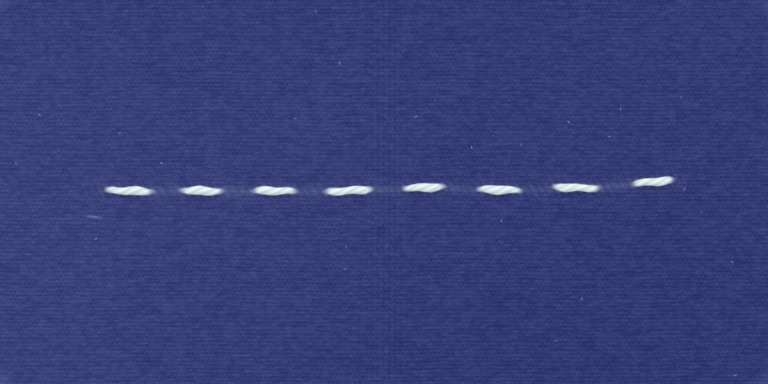
Reproduce this texture procedurally as a Shadertoy shader.

```glsl
// A dashed row of pale running stitches across finely woven indigo cloth.
#define CLOTH vec3(0.207, 0.238, 0.462)
#define THREAD vec3(0.83, 0.88, 0.89)
#define STITCHES 8
#define FIRST_X 0.336
#define SPACING 0.195
#define SEAM_Y 0.503
#define HALF_SIZE vec2(0.055, 0.0108)
#define WEAVE_FREQ vec2(84.0, 98.0)
#define WEAVE_DEPTH 0.022
#define GRAIN_DEPTH 0.055
#define LINT_DENSITY 0.06

const float TAU = 6.2831853;

vec2 hash2(vec2 cell) {
    vec3 q = fract(cell.xyx * vec3(0.1031, 0.1030, 0.0973));
    q += dot(q, q.yzx + 33.33);
    return fract((q.xx + q.yz) * q.zy);
}

// Cellular noise: x is the nearest distance, y a random id of that cell.
vec2 cellular(vec2 p) {
    vec2 base = floor(p), nearest = vec2(9.0, 0.0);
    for (int j = -1; j <= 1; j++)
    for (int i = -1; i <= 1; i++) {
        vec2 cell = base + vec2(i, j), jitter = hash2(cell);
        float d = length(cell + jitter - p);
        if (d < nearest.x) nearest = vec2(d, hash2(cell + 17.0).x);
    }
    return nearest;
}

// Height of the seam at a fractional stitch index.
float seamY(float t) {
    float rise = 0.0235 * pow(max(t, 0.0) / 7.0, 7.0);
    return SEAM_Y + rise + 0.008 * exp(-3.0 * (t - 4.0) * (t - 4.0));
}

vec2 stitchCenter(float t) {
    return vec2(FIRST_X + SPACING * t - 0.013 * sin(TAU * t / 14.0), seamY(t));
}

float stitchTilt(float t) {
    return -0.03 + 0.10 * exp(-(t - 3.3) * (t - 3.3)) + 0.11 * step(6.5, t);
}

vec3 cloth(vec2 p, float px) {
    // Soft light across the fabric
    float light = 0.008 * sin(p.x * 2.7 + 0.8) + 0.006 * sin(p.y * 4.0 - p.x);
    light += 0.010 * smoothstep(0.5, 0.0, p.x) - 0.006 * smoothstep(1.5, 2.0, p.x);

    // Interlaced threads, wavering a little; they fade when too small to resolve
    vec2 waver = vec2(0.5 * sin(p.y * 17.0), 0.6 * sin(p.x * 9.0) + 0.35 * sin(p.x * 31.0));
    vec2 phase = p * WEAVE_FREQ * TAU + waver;
    float resolved = 1.0 - smoothstep(0.35, 0.6, WEAVE_FREQ.y * px);
    float weave = 0.6 * sin(phase.y) + 0.5 * sin(phase.x) * sin(phase.y * 0.5);
    light += WEAVE_DEPTH * weave * resolved;

    // Uneven yarn, stretched along the weft
    vec2 yarn = cellular(p * vec2(62.0, 125.0));
    vec2 slub = cellular(p * vec2(21.0, 90.0) + 40.0);
    light += GRAIN_DEPTH * ((yarn.y - 0.5) * 0.65 + (slub.y - 0.5) * 0.35);
    light += 0.035 * (0.5 - yarn.x);

    // Faint upright band and curved crease
    float band = exp(-pow((p.x - 1.01) / 0.06, 2.0));
    light += 0.008 * band * sin(p.x * 420.0);
    float crease = abs(length(p - vec2(1.35, 0.14)) - 0.52);
    light += 0.014 * exp(-crease * 130.0) * smoothstep(1.68, 1.78, p.x) * step(p.y, 0.55);

    // Pale rounded corners
    vec2 corner = abs(p - vec2(1.0, 0.5));
    light += 0.05 * smoothstep(1.44, 1.50, corner.x + corner.y);
    return CLOTH + light * vec3(1.0, 1.0, 0.92);
}

// Scattered lint flecks
float lint(vec2 p, float px) {
    vec2 grid = p * 15.0, cell = floor(grid);
    vec2 rnd = hash2(cell + 71.0), q = (fract(grid) - 0.2 - 0.6 * hash2(cell + 9.0)) / 15.0;
    float angle = rnd.y * TAU;
    q = mat2(cos(angle), -sin(angle), sin(angle), cos(angle)) * q;
    float d = length(q * vec2(0.6, 1.2)) - 0.0016;
    return step(rnd.x, LINT_DENSITY) * (1.0 - smoothstep(-px * 0.5, px, d)) * (0.3 + 0.4 * rnd.y);
}

void mainImage(out vec4 fragColor, in vec2 fragCoord) {
    vec2 p = fragCoord / iResolution.y;
    float px = 1.0 / iResolution.y;
    vec3 color = cloth(p, px);
    color = mix(color, vec3(0.58, 0.62, 0.76), lint(p, px));

    // Small smear of lint at the left
    vec2 smear = p - vec2(0.245, 0.435);
    smear.y += smear.x * 0.08;
    color += 0.20 * exp(-dot(smear * vec2(55.0, 330.0), smear * vec2(55.0, 330.0)));

    // Thread showing faintly through the cloth between stitches
    float along = (p.x - FIRST_X) / SPACING;
    float under = exp(-pow((p.y - seamY(clamp(along, 0.0, 7.0)) + 0.001) / 0.010, 2.0));
    under *= smoothstep(-0.1, 0.1, along) * smoothstep(7.3, 7.1, along);
    color += under * vec3(0.050, 0.056, 0.040);

    // Stitches with shadow, fuzz and twisted strands
    for (int i = 0; i < STITCHES; i++) {
        float t = float(i);
        vec2 q = p - stitchCenter(t);
        q.y -= q.x * stitchTilt(t) + 0.0013 * sin(q.x * 95.0 + t * 2.3);
        vec2 size = HALF_SIZE + vec2(0.004 * cos(2.2 * t), 0.0007 * sin(t * 3.1));
        size.y *= 1.0 + 0.12 * sin(q.x * 65.0 + t * 1.7);
        vec2 e = abs(q) / size;
        float d = (pow(pow(e.x, 2.7) + pow(e.y, 2.7), 1.0 / 2.7) - 1.0) * size.y;
        vec2 s = (q + vec2(0.0, 0.007)) / (size * vec2(1.0, 1.25));
        color *= 1.0 - 0.22 * exp(-pow(dot(s, s), 2.0));
        float fuzz = exp(-max(d, 0.0) * 190.0) * (0.5 + 0.5 * sin(q.x * 310.0 + q.y * 170.0 + t));
        color = mix(color, THREAD * 0.8, 0.18 * fuzz);
        float strands = 0.045 * sin(q.x * 190.0 - q.y * 380.0 + t);
        float round_ = 0.09 * q.y / size.y - 0.10 * e.y * e.y;
        vec3 fiber = THREAD + 0.04 + strands + round_;
        color = mix(color, fiber, 1.0 - smoothstep(-px, px, d));
    }
    fragColor = vec4(clamp(color, 0.0, 1.0), 1.0);
}
```
